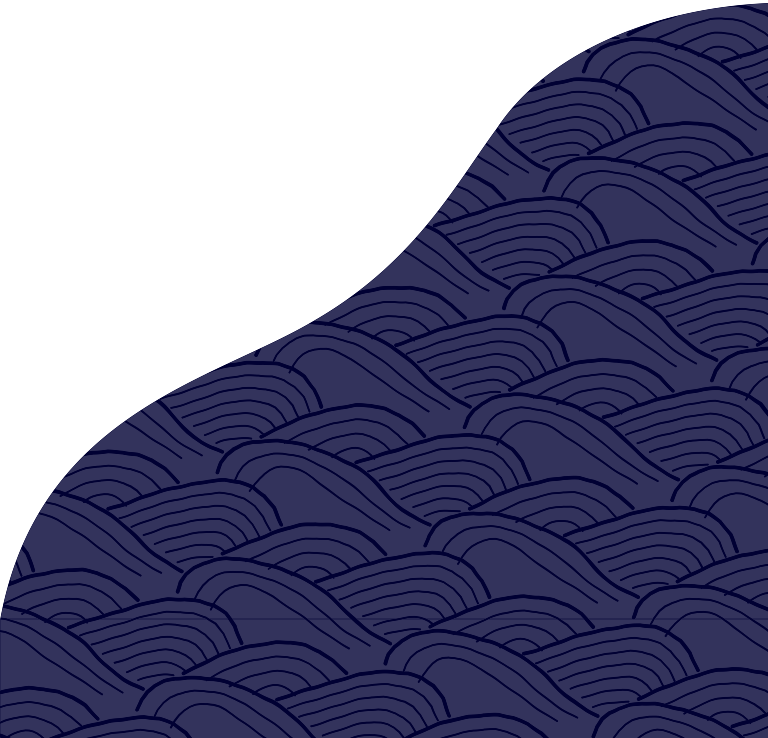
Reproduce this pattern procedurally as a Shadertoy shader.

```glsl
// Rolling navy waves under a white sky, cut by one long S-shaped edge.
// Three groups of Bezier strokes form a motif that repeats on a skewed lattice;
// each group blends from a bold crest line to its innermost thin line.

const vec3 FILL = vec3(0.2, 0.2, 0.36);
const vec3 INK = vec3(0.0, 0.0, 0.2);

// Point on a cubic curve whose four control points are the matrix columns.
vec2 bezier(mat4x2 ctrl, float t) {
    float s = 1.0 - t;
    return ctrl * vec4(s * s * s, 3.0 * s * s * t, 3.0 * s * t * t, t * t * t);
}

float segmentDist(vec2 p, vec2 a, vec2 b) {
    vec2 ab = b - a, ap = p - a;
    return length(ap - ab * clamp(dot(ap, ab) / dot(ab, ab), 0.0, 1.0));
}

float curveDist(vec2 p, mat4x2 ctrl) {
    float d = 1e5;
    vec2 last = ctrl[0];
    for (int i = 1; i <= 12; i++) {
        vec2 next = bezier(ctrl, float(i) / 12.0);
        d = min(d, segmentDist(p, last, next));
        last = next;
    }
    return d;
}

// Signed distance to a bold crest and the thin lines nested inside it.
float strokes(vec2 p, mat4x2 crest, mat4x2 core, int count) {
    vec2 lo = vec2(1e5), hi = vec2(-1e5);
    for (int i = 0; i < 4; i++) {
        lo = min(lo, min(crest[i], core[i]));
        hi = max(hi, max(crest[i], core[i]));
    }
    if (any(lessThan(p, lo - 5.0)) || any(greaterThan(p, hi + 5.0))) return 1e5;
    float d = curveDist(p, crest) - 1.9;
    for (int i = 1; i <= count; i++) {
        float k = float(i) / float(count);
        d = min(d, curveDist(p, crest + (core - crest) * k) - 1.0);
    }
    return d;
}

// One motif: a long breaking swell, a low arch and a broad fan.
float motif(vec2 p) {
    float swellHead = strokes(p,
        mat4x2(0, 0, 10, -42, 75, -42, 135, -8),
        mat4x2(33, 18, 50, -14, 75, -12, 102, 10), 2);
    float swellTail = strokes(p,
        mat4x2(135, -8, 170, 12, 165, 30, 213, 52),
        mat4x2(102, 10, 125, 26, 145, 40, 172, 57), 2);
    float arch = strokes(p,
        mat4x2(45, -37, 85, -56, 160, -95, 208, -37),
        mat4x2(115, -16, 125, -26, 145, -30, 157, -14), 3);
    float fan = strokes(p,
        mat4x2(139, -10, 195, -27, 290, -72, 312, 6),
        mat4x2(208, 43, 218, 39, 230, 37, 243, 38), 6);
    return min(min(swellHead, swellTail), min(arch, fan));
}

// Repeat the motif, visiting every lattice cell whose strokes can reach p.
float waves(vec2 p) {
    mat2 lattice = mat2(208.0, 72.5, -39.6, 118.4);
    p -= vec2(217, 473);
    vec2 cell = floor(inverse(lattice) * p);
    float d = 1e5;
    for (int i = -1; i <= 1; i++)
        for (int j = 0; j <= 2; j++)
            d = min(d, motif(p - lattice * (cell + vec2(i, j))));
    return d;
}

// Signed distance to the hillside edge, positive inside the water.
float hillside(vec2 p) {
    mat4x2 ctrl = mat4x2(0, 620, 38, 412, 215, 380, 315, 320);
    if (p.x > 315.0) ctrl = mat4x2(315, 320, 415, 262, 455, 185, 497, 128);
    if (p.x > 497.0) ctrl = mat4x2(497, 128, 545, 55, 650, 8, 768, 3);
    float t = 0.5;
    for (int i = 2; i < 18; i++)
        t += (bezier(ctrl, t).x < p.x ? 1.0 : -1.0) * exp2(-float(i));
    vec2 along = normalize(bezier(ctrl, t + 0.01) - bezier(ctrl, t - 0.01));
    return (p.y - bezier(ctrl, t).y) * along.x;
}

void mainImage(out vec4 fragColor, in vec2 fragCoord) {
    // Canvas spans 768 by 738 design units with y pointing down.
    vec2 uv = fragCoord / iResolution.xy;
    vec2 p = vec2(uv.x, 1.0 - uv.y) * vec2(768, 738);
    float px = 768.0 / iResolution.x;

    // Slight hand-drawn wobble in the strokes.
    vec2 wobble = 0.5 * sin(p.yx * 0.09) + 0.3 * sin(p.yx * 0.23 + 1.0);
    float ink = smoothstep(0.5 * px, -0.5 * px, waves(p + wobble));

    // Hairlines along the hillside and across the foot of the slope.
    float edge = p.y > 620.0 ? p.x : hillside(p);
    float hair = min(abs(edge), abs(p.y - 619.0));
    ink = max(ink, 0.6 * smoothstep(px, 0.0, hair));

    vec3 water = mix(FILL, INK, ink);
    float inside = smoothstep(-0.5 * px, 0.5 * px, edge);
    fragColor = vec4(mix(vec3(1), water, inside), 1.0);
}
```
